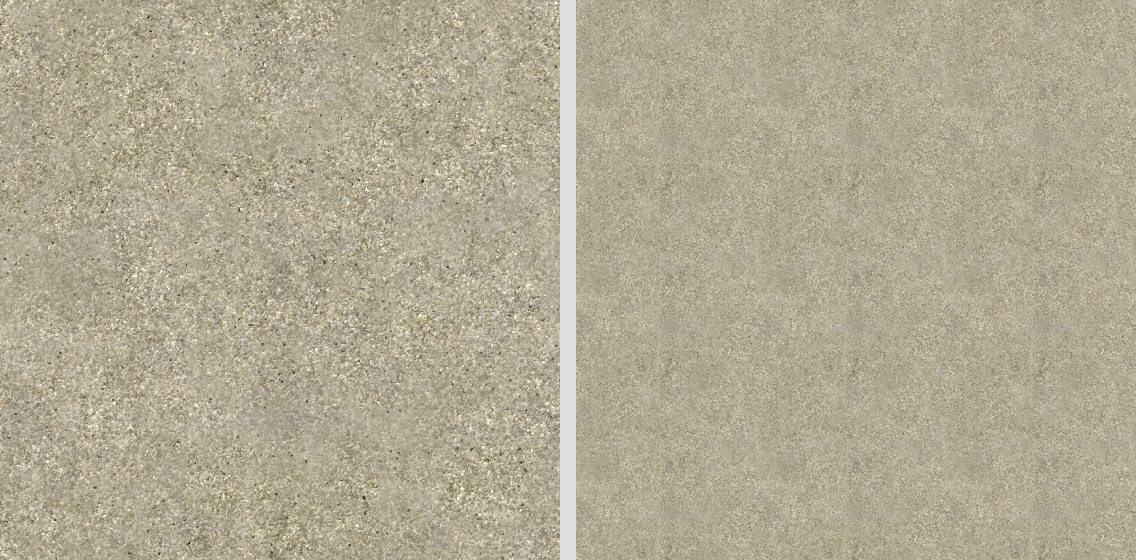
Left, the tile; right, the same tile 3 across and 3 down.
Write a WebGL 2 fragment shader that draws this texture.

```glsl
#version 300 es
precision highp float;
// Weathered sandy ground: fine irregular grit over faint olive and grey mottling, tileable.

uniform vec2 u_resolution;
out vec4 fragColor;

const vec3 BASE_COLOR = vec3(0.695, 0.665, 0.588);
const vec3 OCHRE_TINT = vec3(0.020, 0.002, -0.040);
const vec3 OLIVE_TINT = vec3(-0.008, -0.004, -0.016);
const vec3 GREY_TINT = vec3(-0.006, 0.000, 0.014);
const vec2 LIGHT_DIR = vec2(-0.6, 0.8);

const float GRAIN_CELLS = 310.0;      // grains across the canvas
const float GRAIN_SHARPNESS = 6.0;
const float GRAIN_TONE = 0.18;
const float GRAIN_RELIEF = 0.15;
const float GAP_SHADE = 0.03;
const float SPARKLE = 0.15;
const float PIT_SHADE = 0.32;
const float WARP_CELLS = 150.0;       // bends grains out of round
const float WARP_SIZE = 0.004;
const float GRIT_CELLS = 150.0;
const float GRIT_TONE = 0.10;
const float DUST_CELLS = 300.0;
const float DUST_TONE = 0.12;
const float MOTTLE_CELLS = 8.0;
const float MOTTLE_TONE = 0.035;

// Integer hash of a cell, giving three values in 0..1
vec3 hash3(vec2 cell, float seed) {
    uvec3 v = uvec3(uint(cell.x), uint(cell.y), uint(seed));
    v = v * 1664525u + 1013904223u;
    v.x += v.y * v.z; v.y += v.z * v.x; v.z += v.x * v.y;
    v ^= v >> 16u;
    v.x += v.y * v.z; v.y += v.z * v.x; v.z += v.x * v.y;
    return vec3(v >> 8u) / 16777216.0;
}

// Zero-centred value noise that wraps after a whole number of cells
float wrapNoise(vec2 uv, float cells, float seed) {
    vec2 p = uv * cells;
    vec2 i = floor(p);
    vec2 f = p - i;
    f = f * f * (3.0 - 2.0 * f);
    vec2 a = mod(i, cells);
    vec2 b = mod(i + 1.0, cells);
    float low = mix(hash3(a, seed).x, hash3(vec2(b.x, a.y), seed).x, f.x);
    float high = mix(hash3(vec2(a.x, b.y), seed).x, hash3(b, seed).x, f.x);
    return mix(low, high, f.y) - 0.5;
}

// Layered noise with nearly equal strength at each size
float mottle(vec2 uv, float cells, float seed) {
    float sum = 0.0;
    float amp = 1.0;
    for (int k = 0; k < 4; k++) {
        sum += amp * wrapNoise(uv, cells, seed + float(k));
        cells *= 2.0;
        amp *= 1.05;
    }
    return sum;
}

// Softly blended grains: x tone, y relief, z gap, w hue
vec4 grains(vec2 uv, out float sparkle, out float pit) {
    vec2 p = uv * GRAIN_CELLS;
    vec2 cell = floor(p);
    vec4 sum = vec4(0.0);
    float total = 0.0;
    float nearest = 4.0;
    sparkle = 0.0;
    pit = 0.0;
    for (int y = -1; y <= 1; y++) {
        for (int x = -1; x <= 1; x++) {
            vec2 id = cell + vec2(x, y);
            vec2 wrapped = mod(id, GRAIN_CELLS);
            vec3 place = hash3(wrapped, 41.0);
            vec3 look = hash3(wrapped, 57.0);
            vec2 offset = p - id - place.xy;
            float d2 = dot(offset, offset);
            float weight = exp(-GRAIN_SHARPNESS * d2);
            sum += weight * vec4(look.x - 0.5, dot(offset, LIGHT_DIR), 0.0, look.y);
            sparkle += weight * step(0.93, look.z);
            pit += weight * step(look.z, 0.006);
            total += weight;
            nearest = min(nearest, d2);
        }
    }
    sum /= total;
    sparkle /= total;
    pit /= total;
    sum.z = smoothstep(0.3, 0.8, sqrt(nearest));
    return sum;
}

void main() {
    vec2 uv = gl_FragCoord.xy / u_resolution;

    // Faint mottling and the varying roughness of the surface
    float patches = mottle(uv, MOTTLE_CELLS, 3.0);
    float stain = mottle(uv, MOTTLE_CELLS, 13.0);
    float rough = clamp(1.0 + 0.5 * mottle(uv, MOTTLE_CELLS, 23.0), 0.6, 1.4);

    // Grains, grit and dust
    vec2 warp = vec2(wrapNoise(uv, WARP_CELLS, 83.0), wrapNoise(uv, WARP_CELLS, 89.0));
    float sparkle, pit;
    vec4 grain = grains(uv + WARP_SIZE * warp, sparkle, pit);
    float detail = GRAIN_TONE * grain.x + GRAIN_RELIEF * grain.y - GAP_SHADE * grain.z
                 + SPARKLE * sparkle + GRIT_TONE * wrapNoise(uv, GRIT_CELLS, 67.0)
                 + DUST_TONE * wrapNoise(uv, DUST_CELLS, 71.0);
    float tone = MOTTLE_TONE * patches + rough * detail - PIT_SHADE * pit;

    // Colour drift
    vec3 color = BASE_COLOR + tone;
    color += OCHRE_TINT * smoothstep(0.5, 0.9, grain.w) * rough;
    color += OLIVE_TINT * smoothstep(0.1, 0.7, stain);
    color += GREY_TINT * smoothstep(0.15, 0.75, -stain);
    fragColor = vec4(clamp(color, 0.0, 1.0), 1.0);
}
```
